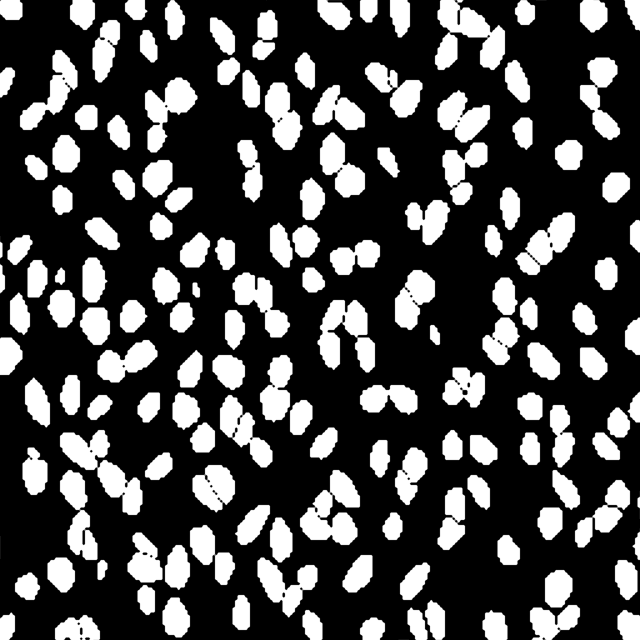
A WebGL 1 fragment shader for this pattern:

```glsl
precision highp float;
// White, mostly upright oval grains scattered over black, like a cell mask.
// Each jittered grid cell holds one wobbly ellipse; touching grains are split
// by thin broken seams. A coarse binary mask is interpolated for stepped edges.

uniform vec2 u_resolution;

const float CELLS = 15.0;          // grain cells across the canvas
const float MASK_STEPS = 256.0;    // mask samples across the canvas

vec2 hash2(vec2 p, float seed) {
  vec3 q = fract(vec3(p.xyx + seed * 7.31) * vec3(0.1031, 0.1030, 0.0973));
  q += dot(q, q.yzx + 33.33);
  return fract((q.xx + q.yz) * q.zy);
}

// Approximate signed distance, in cell units, to the grain owned by a cell.
float grainDistance(vec2 p, vec2 cell) {
  vec2 place = hash2(cell, 1.0);
  vec2 shape = hash2(cell, 2.0);
  vec2 lean = hash2(cell, 3.0);
  vec2 phase = 6.2832 * hash2(cell, 4.0);
  vec2 rarity = hash2(cell, 5.0);
  if (rarity.x < 0.08) return 9.0;

  float tilt = (lean.x + lean.y - 1.0) * 1.0;
  float c = cos(tilt), s = sin(tilt);
  vec2 q = p - cell - 0.5 - 0.92 * (place - 0.5);
  q = vec2(c * q.x + s * q.y, c * q.y - s * q.x);

  float size = 0.328 * mix(0.8, 1.2, shape.x);
  if (rarity.y < 0.035) size *= 0.5;
  float stretch = sqrt(mix(1.15, 2.15, shape.y));
  vec2 radii = size * vec2(1.0 / stretch, stretch);

  // Low harmonics flatten the sides and make egg and bean shapes.
  vec2 e = q / radii;
  float a = atan(e.y, e.x);
  float rim = 1.0 + 0.045 * sin(2.0 * a + phase.x)
                  + 0.060 * sin(3.0 * a + phase.y)
                  + 0.030 * sin(5.0 * a + phase.x + phase.y);
  float k = length(e);
  return (k - rim) * k / max(length(e / radii), 0.001);
}

// Binary mask: inside the nearest grain, but not on a seam between two.
float grainMask(vec2 uv) {
  vec2 p = uv * CELLS;
  vec2 home = floor(p);
  float nearest = 9.0, second = 9.0;
  for (int j = -1; j <= 1; j++) {
    for (int i = -1; i <= 1; i++) {
      float d = grainDistance(p, home + vec2(float(i), float(j)));
      second = min(second, max(nearest, d));
      nearest = min(nearest, d);
    }
  }
  float seam = step(second, 0.03) * step(second - nearest, 0.034);
  return step(nearest, 0.0) * (1.0 - seam);
}

void main() {
  vec2 uv = gl_FragCoord.xy / min(u_resolution.x, u_resolution.y);

  // Blend the four surrounding mask samples, then sharpen the ramp.
  vec2 g = uv * MASK_STEPS - 0.5;
  vec2 base = floor(g) + 0.5;
  vec2 f = g - floor(g);
  float low = mix(grainMask(base / MASK_STEPS),
                  grainMask((base + vec2(1.0, 0.0)) / MASK_STEPS), f.x);
  float high = mix(grainMask((base + vec2(0.0, 1.0)) / MASK_STEPS),
                   grainMask((base + vec2(1.0, 1.0)) / MASK_STEPS), f.x);
  float white = smoothstep(0.2, 0.8, mix(low, high, f.y));

  gl_FragColor = vec4(vec3(white), 1.0);
}
```
